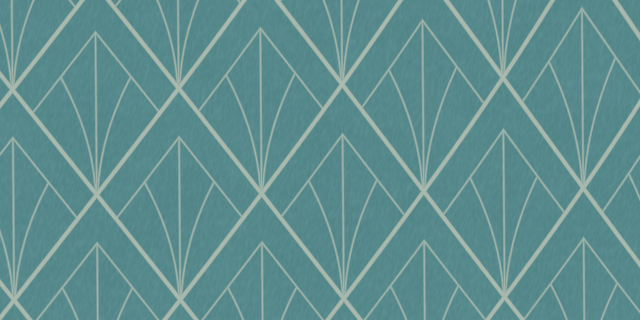
Give the GLSL for this pattern, as a WebGL 2 fragment shader.

```glsl
#version 300 es
precision highp float;
// Art deco fans in a diamond trellis, pale lines on teal felted paper.
// The canvas is mapped to a gently bent lattice, folded into one mirrored
// diamond cell, and drawn with line distances; cellular noise makes fibres.

uniform vec2 u_resolution;
out vec4 fragColor;

// Colours
const vec3 TEAL = vec3(0.335, 0.538, 0.546);
const vec3 PALE = vec3(0.665, 0.725, 0.680);

// Lattice, in canvas heights: half a diamond wide, half a diamond tall
const vec2 ORIGIN = vec2(0.0391, 0.720);
const vec2 HALF_CELL = vec2(0.2617, 0.3289);
const float SQUEEZE = 0.00104;                          // columns narrow rightwards
const float LEAN = 0.0026;                              // sideways drift per row
const vec3 ROW_BEND = vec3(0.00104, 0.00082, 0.00022);  // rows rise rightwards

// Motif, in lattice units measured up from the foot of the diamond
const float APEX = 1.54;
const vec3 RIB = vec3(0.012, 0.050, 0.285);             // quadratic side rib

// Half widths and softness, in canvas heights
const float THICK = 0.0067;
const float THIN = 0.0031;
const float SOFTNESS = 0.0011;
const float THIN_INK = 0.88;

// Paper surface
const vec2 FIBRE_FREQ = vec2(125.0, 46.0);
const float FIBRE_SLANT = 0.22;
const float FIBRE_DEPTH = 0.050;
const float MOTTLE_DEPTH = 0.008;

vec2 hash2(vec2 p) {
    vec3 q = fract(p.xyx * vec3(0.1031, 0.1030, 0.0973));
    q += dot(q, q.yzx + 33.33);
    return fract((q.xx + q.yz) * q.zy);
}

// Distance to the nearest jittered point
float cellular(vec2 p) {
    vec2 cell = floor(p);
    float nearest = 4.0;
    for (int y = -1; y <= 1; y++) {
        for (int x = -1; x <= 1; x++) {
            vec2 c = cell + vec2(x, y);
            vec2 d = c + hash2(c) - p;
            nearest = min(nearest, dot(d, d));
        }
    }
    return sqrt(nearest);
}

float mottle(vec2 p) {
    float sum = 0.0;
    float amp = 0.5;
    for (int i = 0; i < 4; i++) {
        sum += amp * sin(p.x + 1.7 * sin(p.y)) * sin(p.y * 0.8 + 1.3 * sin(p.x));
        p = mat2(1.5, 1.1, -1.1, 1.5) * p + 2.3;
        amp *= 0.65;
    }
    return sum;
}

// Invert the bent lattice by fixed-point steps
vec2 toLattice(vec2 p) {
    vec2 flat_ = (p - ORIGIN) / HALF_CELL;
    vec2 l = flat_;
    for (int i = 0; i < 5; i++) {
        float bend = dot(ROW_BEND, vec3(1.0, l.y, l.y * l.y)) * l.x * l.x;
        vec2 shift = vec2(SQUEEZE * l.x * l.x + LEAN * l.y, -bend);
        l = flat_ + shift / HALF_CELL;
    }
    return l;
}

// Fold into one diamond: foot at (0, 0), top at (0, 2), mirrored in x
vec2 foldCell(vec2 l) {
    float a = floor((l.x + l.y) * 0.5);
    float b = floor((l.y - l.x) * 0.5);
    return vec2(abs(l.x - (a - b)), l.y - (a + b));
}

float stroke(float dist, float halfWidth, float blur) {
    return 1.0 - smoothstep(halfWidth - blur, halfWidth + blur, dist);
}

void main() {
    vec2 p = gl_FragCoord.xy / u_resolution.y;
    vec2 q = foldCell(toLattice(p));
    float blur = 0.7 / u_resolution.y + SOFTNESS;

    // Trellis edge and the parallel chevron above the fan
    float diagonal = 1.0 / length(1.0 / HALF_CELL);
    float trellis = abs(q.x + abs(q.y - 1.0) - 1.0) * diagonal;
    float roof = (q.x + q.y - APEX) * diagonal;

    // Stem and side rib, both stopped by the chevron
    float stem = max(q.x * HALF_CELL.x, roof);
    float ribX = dot(RIB, vec3(1.0, q.y, q.y * q.y));
    float ribSlope = RIB.y + 2.0 * RIB.z * q.y;
    float rib = abs(q.x - ribX) / length(vec2(1.0, ribSlope) / HALF_CELL);
    rib = max(rib, roof);

    float fan = min(abs(roof), min(stem, rib));
    float ink = max(stroke(trellis, THICK, blur), THIN_INK * stroke(fan, THIN, blur));

    // Felted paper: slanted fibres, soft blotches
    vec2 fibreUv = vec2(p.x - FIBRE_SLANT * p.y, p.y) * FIBRE_FREQ;
    float fibre = 0.6 * cellular(fibreUv) + 0.4 * cellular(fibreUv * 0.53 + 17.0) - 0.47;
    float grain = FIBRE_DEPTH * fibre + MOTTLE_DEPTH * mottle(p * 9.0);

    vec3 colour = mix(TEAL, PALE, ink) + grain * mix(1.0, 0.5, ink);
    fragColor = vec4(colour, 1.0);
}
```
